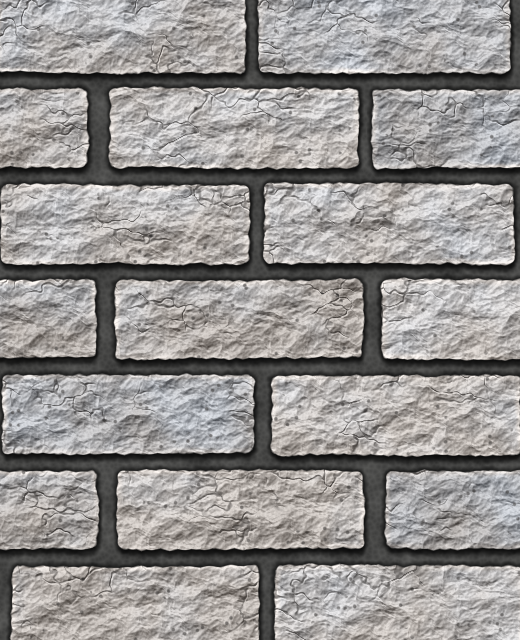
Reproduce this texture procedurally as a Shadertoy shader.

```glsl
const vec2 PITCH = vec2(0.418, 0.1492);      // brick spacing, canvas heights
const vec2 HALF_SIZE = vec2(0.1945, 0.0615);
const float FIRST_ROW = 0.0508;              // depth of the top row's centre
const vec3 WARM_FACE = vec3(0.725, 0.700, 0.680);
const vec3 COOL_FACE = vec3(0.650, 0.665, 0.690);
const vec3 PALE_RIM = vec3(0.880, 0.850, 0.825);
const vec3 MORTAR = vec3(0.285, 0.285, 0.280);
const vec3 CREVICE = vec3(0.200, 0.190, 0.185);

struct Brick {
    float dist;   // signed distance, negative inside
    vec2 local;   // position from the brick centre
    vec2 seed;    // random pair of this brick
};

vec2 hash2(vec2 p) {
    vec3 q = fract(p.xyx * vec3(0.1031, 0.1030, 0.0973));
    q += dot(q, q.yzx + 33.33);
    return fract((q.xx + q.yz) * q.zy);
}

// Distances to the nearest and second nearest feature points
vec2 cellular(vec2 p) {
    vec2 cell = floor(p), f = fract(p), near = vec2(8.0);
    for (int y = -1; y <= 1; y++)
    for (int x = -1; x <= 1; x++) {
        vec2 o = vec2(x, y);
        float d = length(o + hash2(cell + o) - f);
        near = d < near.x ? vec2(d, near.x) : vec2(near.x, min(near.y, d));
    }
    return near;
}

float layeredSines(vec2 p, float seed) {
    float sum = 0.0, amp = 0.5;
    for (int i = 0; i < 5; i++) {
        p = mat2(0.8, 0.6, -0.6, 0.8) * p * 1.7 + seed;
        sum += amp * sin(p.x + 1.4 * sin(p.y));
        amp *= 0.6;
    }
    return sum;
}

float roundedBox(vec2 p, vec2 halfSize, float radius) {
    vec2 q = abs(p) - halfSize + radius;
    return length(max(q, 0.0)) + min(max(q.x, q.y), 0.0) - radius;
}

// Running bond whose joints drift slightly from row to row
Brick brickAt(vec2 p) {
    float depth = 1.0 - p.y - FIRST_ROW;
    float row = floor(depth / PITCH.y + 0.5);
    float joint = 0.3945 + 0.0039 * row - 0.2435 * mod(row, 2.0);
    float column = floor((p.x - joint) / PITCH.x);
    vec2 local = vec2(p.x - joint - (column + 0.5) * PITCH.x, row * PITCH.y - depth);
    vec2 seed = hash2(vec2(column, row) + 17.0);
    vec2 jitter = hash2(seed * 91.0 + 5.0) - 0.5;
    local += jitter * vec2(0.008, 0.003);
    local.y += local.x * (seed.x - 0.5) * 0.014;
    float wobble = 0.0017 * layeredSines(local * 16.0, seed.x * 40.0);
    float chips = 0.0045 * (cellular(p * 60.0 + 30.0).x - 0.45);
    vec2 size = HALF_SIZE + (seed.yx - 0.5) * vec2(0.004, 0.002);
    return Brick(roundedBox(local, size, 0.010) + wobble + chips, local, seed);
}

// Broken crack lines, gathered into patches
float cracks(vec2 p, vec2 seed) {
    vec2 bend = vec2(layeredSines(p * 22.0, seed.x * 30.0),
                     layeredSines(p * 22.0, seed.y * 30.0 + 4.0));
    vec2 near = cellular(p * vec2(15.0, 34.0) + bend * 0.55 + seed * 60.0 + 20.0);
    float patches = smoothstep(0.05, 0.60, layeredSines(p * 13.0, seed.y * 50.0));
    return patches * (1.0 - smoothstep(0.01, 0.13, near.y - near.x));
}

float surfaceHeight(vec2 p, vec2 seed) {
    float height = 0.0, amp = 0.5, freq = 20.0;
    vec2 warped = p + 0.006 * layeredSines(p * 30.0, seed.x * 20.0);
    for (int i = 0; i < 4; i++) {
        height += amp * cellular(warped * vec2(0.7, 1.0) * freq + seed * 70.0 + 40.0).x;
        amp *= 0.5;
        freq *= 2.1;
    }
    return height - 0.07 * cracks(p, seed);
}

vec3 brickFace(Brick b) {
    vec2 p = b.local, lightStep = vec2(-0.0012, 0.0023);
    float relief = surfaceHeight(p, b.seed) - surfaceHeight(p + lightStep, b.seed);
    float stain = layeredSines(p * 11.0, b.seed.x * 60.0);
    float grain = cellular(p * 210.0 + 90.0).x - 0.5;
    vec3 color = mix(WARM_FACE, COOL_FACE, clamp(b.seed.y * 0.7 + 0.4 * stain, 0.0, 1.0));
    color += 0.07 * (b.seed.x - 0.5) + 0.055 * stain + 0.10 * grain;
    // Pale worn arris
    float rim = smoothstep(-0.011, -0.001, b.dist) * (0.55 + 0.35 * stain);
    color = mix(color, PALE_RIM, clamp(rim, 0.0, 1.0));
    color += clamp(3.4 * relief, -0.34, 0.16);
    // Crevices and small pits
    float pits = 1.0 - smoothstep(0.06, 0.20, cellular(p * 48.0 + b.seed * 80.0).x);
    pits *= smoothstep(0.25, 0.60, layeredSines(p * 35.0, b.seed.y * 15.0));
    return mix(color, CREVICE, clamp(0.38 * cracks(p, b.seed) + 0.55 * pits, 0.0, 1.0));
}

vec3 mortarBed(vec2 p, float dist, float castDist) {
    float grit = cellular(p * 130.0 + 10.0).x - 0.5;
    vec3 color = MORTAR * (1.0 + 0.25 * grit + 0.16 * layeredSines(p * 24.0, 2.0));
    color *= mix(0.40, 1.0, smoothstep(0.0, 0.009, dist));
    return color * mix(0.42, 1.0, smoothstep(-0.006, 0.005, castDist));
}

void mainImage(out vec4 fragColor, in vec2 fragCoord) {
    vec2 p = fragCoord / iResolution.y;
    float pixel = 1.0 / iResolution.y;
    Brick brick = brickAt(p);
    float castDist = brickAt(p + vec2(-0.002, 0.011)).dist;
    vec3 mortar = mortarBed(p, brick.dist, castDist);
    float coverage = 1.0 - smoothstep(-pixel, pixel, brick.dist);
    fragColor = vec4(clamp(mix(mortar, brickFace(brick), coverage), 0.0, 1.0), 1.0);
}
```
